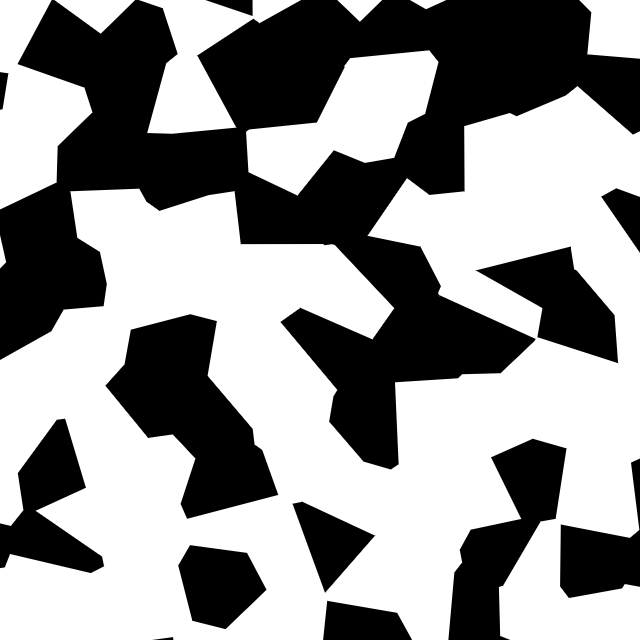
A three.js fragment shader for this pattern:

```glsl
// Hard-edged black and white shards: a jittered Voronoi mosaic in which every
// cell is inked or left blank, so that equal neighbours merge into larger shapes.
// The border is the bisector between the nearest inked and nearest blank site.

varying vec2 vUv;

const float CELLS = 10.0;      // cells along one side of the canvas
const float PRIME = 101.0;     // CELLS * CELLS + 1, modulus of the shuffle
const float INK_SHARE = 0.42;  // part of the cells that is inked
const vec3 INK = vec3(0.0);
const vec3 BLANK = vec3(1.0);

vec2 hash22(vec2 p) {
  vec3 q = fract(vec3(p.xyx) * vec3(0.1031, 0.1030, 0.0973));
  q += dot(q, q.yzx + 33.33);
  return fract((q.xx + q.yz) * q.zy);
}

// Cubing modulo this prime permutes the whole numbers below it.
float cubeMod(float n) {
  return floor(mod(n * n * n + 0.5, PRIME));
}

// Shuffled rank of a cell: the inked share is exact, the layout irregular.
bool isInked(vec2 cell, float share) {
  vec2 c = mod(vec2(cell.x, CELLS - 1.0 - cell.y), CELLS);
  float index = floor(c.x + CELLS * c.y + 0.5);
  float rank = cubeMod(mod(cubeMod(index) + 37.0, PRIME));
  return rank < share * (PRIME - 1.0);
}

// Signed distance in cell units to the ink border, positive inside the ink.
float inkDistance(vec2 p, float share) {
  vec2 home = floor(p);
  vec2 toInk = vec2(9.0);
  vec2 toBlank = vec2(-9.0);
  for (int y = -2; y <= 2; y++) {
    for (int x = -2; x <= 2; x++) {
      vec2 cell = home + vec2(float(x), float(y));
      vec2 toSite = cell + hash22(cell + 17.0) - p;
      float d = dot(toSite, toSite);
      if (isInked(cell, share)) {
        if (d < dot(toInk, toInk)) toInk = toSite;
      } else if (d < dot(toBlank, toBlank)) {
        toBlank = toSite;
      }
    }
  }
  float gap = max(length(toInk - toBlank), 1e-4);
  return (dot(toBlank, toBlank) - dot(toInk, toInk)) / (2.0 * gap);
}

void main() {
  float border = inkDistance(vUv * CELLS, INK_SHARE) / CELLS;

  // Blend over about one screen sample for a crisp, smooth edge.
  float soft = max(fwidth(vUv.x), 1e-5);
  float ink = clamp(border / soft + 0.5, 0.0, 1.0);
  gl_FragColor = vec4(mix(BLANK, INK, ink), 1.0);
}
```
